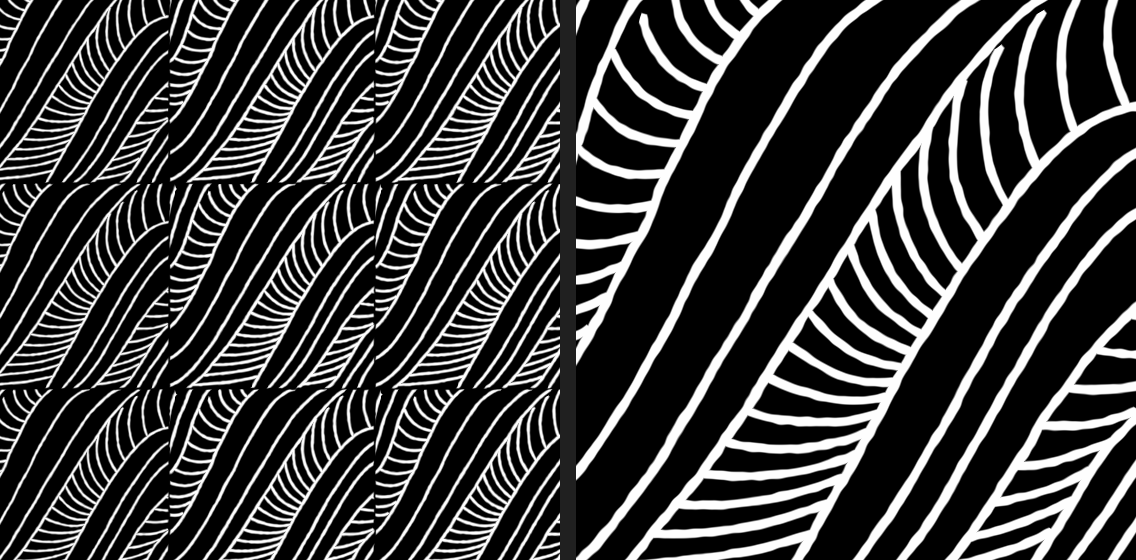
Left: the whole. Right: its middle third, enlarged.
This pattern is drawn by a Shadertoy shader. Its source:

```glsl
// Hand-cut white strands and curved rungs on black, in square tiles with visible seams.
#define TILE 0.3672              // tile side, in canvas units
#define ORIGIN vec2(0.302, 0.327) // a tile corner, measured from the top left
#define RAIL_HALF 0.0077         // half widths, in tile units
#define RUNG_HALF 0.0072
#define WORN_THINNING 0.0014     // lost from lines in the left column
#define WOBBLE 0.006
#define ROUGHNESS 0.0026
#define SEAM 0.004
#define INK vec3(0.0)
#define PAPER vec3(0.995)

// A rail passes through four heights spaced evenly over its horizontal span.
struct Rail { vec2 span; vec4 y; };

float hash(vec2 p) {
    vec3 a = fract(vec3(p.xyx) * 0.1031);
    a += dot(a, a.yzx + 33.33);
    return fract((a.x + a.y) * a.z);
}

float noise(vec2 p) {
    vec2 i = floor(p), f = fract(p);
    f = f * f * (3.0 - 2.0 * f);
    return mix(mix(hash(i), hash(i + vec2(1, 0)), f.x),
               mix(hash(i + vec2(0, 1)), hash(i + vec2(1, 1)), f.x), f.y);
}

// Cubic through four values at t = 0, 1/3, 2/3 and 1.
float cubic(vec4 v, float t) {
    float s = 3.0 * t, a = s - 1.0, b = s - 2.0, c = s - 3.0;
    return dot(v, vec4(-a * b * c / 6.0, s * b * c / 2.0, -s * a * c / 2.0, s * a * b / 6.0));
}

float height(Rail r, float x) {
    return cubic(r.y, clamp((x - r.span.x) / (r.span.y - r.span.x), 0.0, 1.0));
}

float railDistance(vec2 p, Rail r) {
    const float e = 0.002;
    float slope = (height(r, p.x + e) - height(r, p.x - e)) / (2.0 * e);
    float d = abs(p.y - height(r, p.x)) / sqrt(1.0 + slope * slope);
    return d + max(max(r.span.x - p.x, p.x - r.span.y), 0.0);
}

// Distance to a shallow arc from a to b; sag is a fraction of the chord.
float arcDistance(vec2 p, vec2 a, vec2 b, float sag) {
    vec2 chord = b - a;
    float len = length(chord);
    float t = dot(p - a, chord) / (len * len);
    float across = dot(p - a, vec2(-chord.y, chord.x)) / len;
    float slope = 4.0 * sag * (1.0 - 2.0 * t);
    float d = abs(across - 4.0 * sag * len * t * (1.0 - t)) / sqrt(1.0 + slope * slope);
    return d + len * max(abs(t - 0.5) - 0.62, 0.0);
}

// Rungs whose ends travel along two cubics, kept between an upper and a lower rail.
float rungDistance(vec2 p, Rail upper, Rail lower, int count,
                   vec4 ax, vec4 ay, vec4 bx, vec4 by, vec2 sag) {
    float d = 1.0;
    for (int i = 0; i < count; i++) {
        float t = float(i) / float(count - 1);
        vec2 a = vec2(cubic(ax, t), cubic(ay, t));
        vec2 b = vec2(cubic(bx, t), cubic(by, t));
        d = min(d, arcDistance(p, a, b, mix(sag.x, sag.y, t * t)));
    }
    bool inside = p.y > height(upper, p.x) && p.y < height(lower, p.x);
    return inside ? d : 1.0;
}

void mainImage(out vec4 fragColor, in vec2 fragCoord) {
    vec2 uv = fragCoord / iResolution.xy;
    vec2 grid = (vec2(uv.x, 1.0 - uv.y) - ORIGIN) / TILE;
    vec2 id = floor(grid), cell = fract(grid);
    float aa = 1.1 / (TILE * iResolution.y);

    // Uneven hand and worn edges
    vec2 p = cell + WOBBLE * (vec2(noise(cell * 13.0), noise(cell * 13.0 + 40.0)) - 0.5);
    float rough = ROUGHNESS * (noise(cell * 65.0 + id * 17.0 + 90.0) - 0.5);
    float thin = id.x < 0.0 ? WORN_THINNING : 0.0;

    // Rails that bound the rung bands
    Rail a0 = Rail(vec2(0.0, 0.2), vec4(0.41, 0.302, 0.121, 0.0));
    Rail a1 = Rail(vec2(0.0, 0.433), vec4(0.702, 0.489, 0.191, 0.0));
    Rail b0 = Rail(vec2(0.085, 0.855), vec4(1.0, 0.706, 0.305, 0.0));
    Rail b1 = Rail(vec2(0.401, 1.0), vec4(1.0, 0.645, 0.333, 0.188));
    Rail c0 = Rail(vec2(0.62, 1.0), vec4(1.0, 0.851, 0.656, 0.511));
    Rail c1 = Rail(vec2(0.762, 1.0), vec4(1.0, 0.915, 0.784, 0.688));
    float rails = min(min(railDistance(p, a0), railDistance(p, a1)),
                      min(railDistance(p, b0), railDistance(p, b1)));
    rails = min(rails, min(railDistance(p, c0), railDistance(p, c1)));

    // Free strands between the bands
    Rail strands[7] = Rail[7](
        Rail(vec2(0.0, 0.03), vec4(0.15, 0.1, 0.06, 0.03)),
        Rail(vec2(0.0, 0.115), vec4(0.3, 0.18, 0.07, 0.0)),
        Rail(vec2(0.0, 0.613), vec4(0.852, 0.603, 0.216, 0.0)),
        Rail(vec2(0.0, 0.766), vec4(0.985, 0.709, 0.273, 0.0)),
        Rail(vec2(0.479, 1.0), vec4(1.0, 0.752, 0.457, 0.262)),
        Rail(vec2(0.539, 1.0), vec4(1.0, 0.805, 0.539, 0.358)),
        Rail(vec2(0.844, 1.0), vec4(1.0, 0.922, 0.844, 0.766)));
    for (int i = 0; i < 7; i++) rails = min(rails, railDistance(p, strands[i]));
    rails = min(rails, railDistance(p, Rail(vec2(0.915, 1.0), vec4(1.0, 0.95, 0.9, 0.855))));

    // Rungs: upper left, middle and lower right bands
    float rungs = rungDistance(p, a0, a1, 13,
        vec4(0.348, 0.156, 0.021, -0.014), vec4(-0.028, 0.121, 0.39, 0.61),
        vec4(0.39, 0.28, 0.181, 0.057), vec4(0.05, 0.206, 0.4, 0.61), vec2(0.14, 0.08));
    rungs = min(rungs, rungDistance(p, b0, b1, 20,
        vec4(0.979, 0.592, 0.372, 0.106), vec4(-0.04, 0.315, 0.663, 0.98),
        vec4(0.979, 0.681, 0.571, 0.433), vec4(0.19, 0.509, 0.68, 0.94), vec2(0.13, 0.03)));
    rungs = min(rungs, rungDistance(p, c0, c1, 9,
        vec4(0.961, 0.851, 0.759, 0.649), vec4(0.518, 0.688, 0.851, 0.979),
        vec4(1.05, 0.982, 0.901, 0.798), vec4(0.539, 0.674, 0.801, 0.95), vec2(0.04, 0.03)));

    // Ink coverage, cut by the dark seam
    float d = min(rails - RAIL_HALF, rungs - RUNG_HALF) + rough + thin;
    float coverage = 1.0 - smoothstep(-aa, aa, d);
    vec2 border = min(cell, 1.0 - cell);
    coverage *= smoothstep(-aa, aa, min(border.x, border.y) - SEAM + 2.0 * rough);
    fragColor = vec4(mix(INK, PAPER, coverage), 1.0);
}
```
